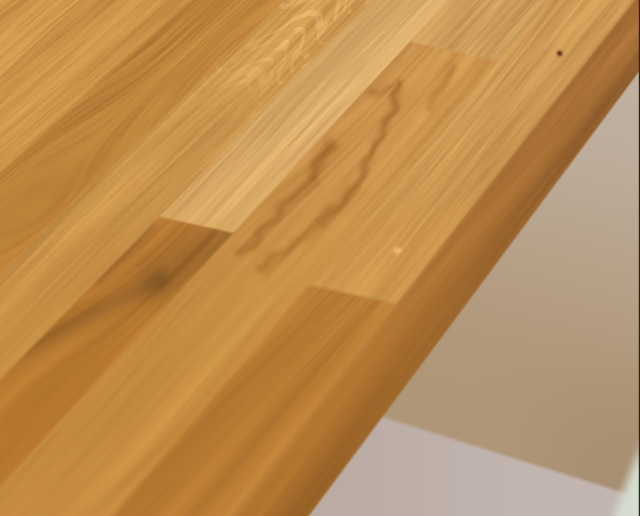
This texture is drawn by a Shadertoy shader. Its source:

```glsl
float hash(vec2 p) {
    vec3 q = fract(p.xyx * 0.1031);
    q += dot(q, q.yzx + 33.33);
    return fract((q.x + q.y) * q.z);
}

float noise(vec2 p) {
    vec2 i = floor(p), f = fract(p);
    f = f * f * (3.0 - 2.0 * f);
    return mix(mix(hash(i), hash(i + vec2(1, 0)), f.x),
               mix(hash(i + vec2(0, 1)), hash(i + vec2(1, 1)), f.x), f.y);
}

float below(float x, float edge, float soft) {
    return 1.0 - smoothstep(edge - soft, edge + soft, x);
}

// Soft dark vein that follows one segment
float vein(vec2 p, vec2 a, vec2 b, float width) {
    vec2 d = b - a;
    float h = clamp(dot(p - a, d) / dot(d, d), 0.0, 1.0);
    float r = length(p - a - d * h) / width;
    return exp(-r * r);
}

// Streaked timber: w.x runs across the grain, w.y along it
vec3 wood(vec3 base, vec2 w, float seed, float warp, float focus) {
    vec2 g = w + seed * vec2(0.37, 1.71);
    g.x += warp * (noise(vec2(w.x * 22.0, w.y * 2.6) + seed) - 0.5);
    float broad = noise(vec2(g.x * 85.0, g.y * 2.2)) - 0.5;
    float fine = noise(vec2(g.x * 330.0, g.y * 6.0)) - 0.5;
    float pores = noise(vec2(g.x * 640.0, g.y * 19.0)) - 0.5;
    float tone = broad * 0.12 + fine * mix(0.045, 0.13, focus) + pores * 0.08 * focus;
    return base * (1.0 + tone * vec3(0.8, 1.05, 1.45));
}

// Wall, pale shelf and bright corner beyond the worktop
vec3 room(vec2 p, float px) {
    vec3 wall = mix(vec3(0.75, 0.69, 0.63), vec3(0.69, 0.59, 0.47),
                    smoothstep(0.15, 0.85, p.y + 0.25 * (1.24 - p.x)));
    wall *= 1.0 - 0.05 * smoothstep(0.6, 0.95, p.y) * smoothstep(0.9, 1.2, p.x);
    vec3 shelf = mix(vec3(0.73, 0.67, 0.64), vec3(0.76, 0.71, 0.69), smoothstep(0.6, 1.1, p.x));
    float shelfLine = p.y - 0.809 - 0.314 * (p.x - 0.744);
    vec3 c = mix(wall, shelf, smoothstep(-0.004 - px, 0.004 + px, shelfLine));
    float corner = p.x - 1.215 + 0.38 * (p.y - 0.93);
    return mix(c, vec3(0.83, 0.86, 0.81),
               smoothstep(-0.016, 0.018, corner) * smoothstep(0.80, 0.91, p.y));
}

void mainImage(out vec4 fragColor, in vec2 fragCoord) {
    float px = 1.0 / iResolution.y;
    vec2 p = vec2(fragCoord.x, iResolution.y - fragCoord.y) * px;

    // Perspective fan: k selects the strip, l runs along it
    float k = (3.317 - p.x) / (p.y + 2.659);
    float l = p.y - 0.22 * p.x;
    vec2 w = vec2(k, l);
    float focus = 1.0 - smoothstep(0.2, 0.85, p.y);
    float seam = 0.0006 + 0.3 * px + 0.0012 * (1.0 - focus);
    float cut = 0.002 + px;

    // Strips from the far left towards the front edge
    vec3 top = wood(vec3(0.78, 0.57, 0.28), w, 1.0, 0.02, focus);
    top = mix(top, wood(vec3(0.77, 0.56, 0.27), w, 2.0, 0.03, focus), below(k, 1.175, seam));
    vec3 figured = wood(vec3(0.72, 0.50, 0.225), w, 3.0, 0.07, focus);
    top = mix(top, figured, below(k, 1.108, seam * 3.0));

    vec3 flecked = wood(vec3(0.78, 0.58, 0.30), w, 4.0, 0.008, focus);
    float fleck = smoothstep(0.55, 0.8, noise(vec2(k * 130.0, l * 95.0 + 3.0 * sin(k * 120.0))));
    flecked += 0.06 * fleck * below(l, 0.05, 0.15);
    top = mix(top, flecked, below(k, 1.04, seam));

    vec3 pale = wood(vec3(0.82, 0.645, 0.385), w, 5.0, 0.008, focus);
    vec3 brown = wood(vec3(0.725, 0.49, 0.215), w, 6.0, 0.06, focus);
    brown *= 1.0 - 0.16 * vein(p, vec2(0.44, 0.46), vec2(0.31, 0.54), 0.045);
    brown *= 1.0 - 0.15 * vein(p, vec2(0.31, 0.54), vec2(0.02, 0.69), 0.02);
    brown *= 1.0 - 0.12 * vein(p, vec2(0.29, 0.44), vec2(0.19, 0.54), 0.012);
    top = mix(top, mix(brown, pale, below(l, 0.352, cut)), below(k, 0.977, seam));

    vec3 veined = wood(vec3(0.79, 0.58, 0.30), w, 7.0, 0.035, focus * 0.6);
    vec3 distant = wood(vec3(0.80, 0.615, 0.35), w, 8.0, 0.008, focus);
    top = mix(top, mix(veined, distant, below(l, -0.094, cut)), below(k, 0.921, seam));

    vec3 golden = wood(vec3(0.80, 0.60, 0.325), w, 9.0, 0.018, focus);
    vec3 amber = wood(vec3(0.735, 0.505, 0.235), w, 10.0, 0.06, focus);
    top = mix(top, mix(amber, golden, below(l, 0.420, cut * 1.5)), below(k, 0.847, seam * 1.5));

    // Long looping veins, roughened by noise
    vec2 q = p + 0.014 * (vec2(noise(p * 38.0), noise(p * 38.0 + 17.0)) - 0.5);
    float dark = vein(q, vec2(0.638, 0.28), vec2(0.605, 0.345), 0.012);
    dark = max(dark, 0.7 * vein(q, vec2(0.605, 0.345), vec2(0.47, 0.49), 0.011));
    dark = max(dark, vein(q, vec2(0.775, 0.165), vec2(0.752, 0.235), 0.010));
    dark = max(dark, 0.6 * vein(q, vec2(0.775, 0.165), vec2(0.725, 0.18), 0.009));
    dark = max(dark, 0.9 * vein(q, vec2(0.752, 0.235), vec2(0.688, 0.365), 0.009));
    dark = max(dark, vein(q, vec2(0.688, 0.365), vec2(0.62, 0.43), 0.012));
    dark = max(dark, 0.7 * vein(q, vec2(0.62, 0.43), vec2(0.51, 0.52), 0.012));
    dark = max(dark, 0.6 * vein(q, vec2(0.875, 0.13), vec2(0.835, 0.21), 0.010));
    top *= 1.0 - dark * vec3(0.15, 0.22, 0.32);

    // Warm foreground, softer light at the back
    top *= mix(vec3(1.02, 1.02, 1.05), vec3(1.0, 0.965, 0.87), smoothstep(0.1, 0.9, p.y));

    // Small knot and glint
    top = mix(top, vec3(0.27, 0.14, 0.07), 0.9 * vein(p, vec2(1.084, 0.103), vec2(1.085, 0.104), 0.005));
    top += 0.14 * vein(p, vec2(0.769, 0.486), vec2(0.772, 0.485), 0.006);

    // Shaded front face with a worn arris
    vec3 faceTone = mix(vec3(0.65, 0.43, 0.21), vec3(0.68, 0.445, 0.18), smoothstep(0.1, 0.9, p.y));
    vec3 face = wood(faceTone, w, 12.0, 0.012, focus * 0.6);
    face *= 1.0 - 0.10 * below(k, 0.758, 0.012);
    vec3 c = mix(top, face, below(k, 0.785, 0.0015 + px * 0.3));
    float arris = (k - 0.7845) / 0.0035;
    c += vec3(0.05, 0.045, 0.04) * exp(-arris * arris) * smoothstep(0.3, 0.75, p.y);

    c = mix(c, room(p, px), below(k, 0.743, 0.0008 + px * 0.3));

    // Thin dark border on the right
    float rim = iResolution.x * px - p.x;
    c = mix(c, vec3(0.16, 0.14, 0.13), below(rim, 0.0025, px * 0.5));
    fragColor = vec4(clamp(c, 0.0, 1.0), 1.0);
}
```
